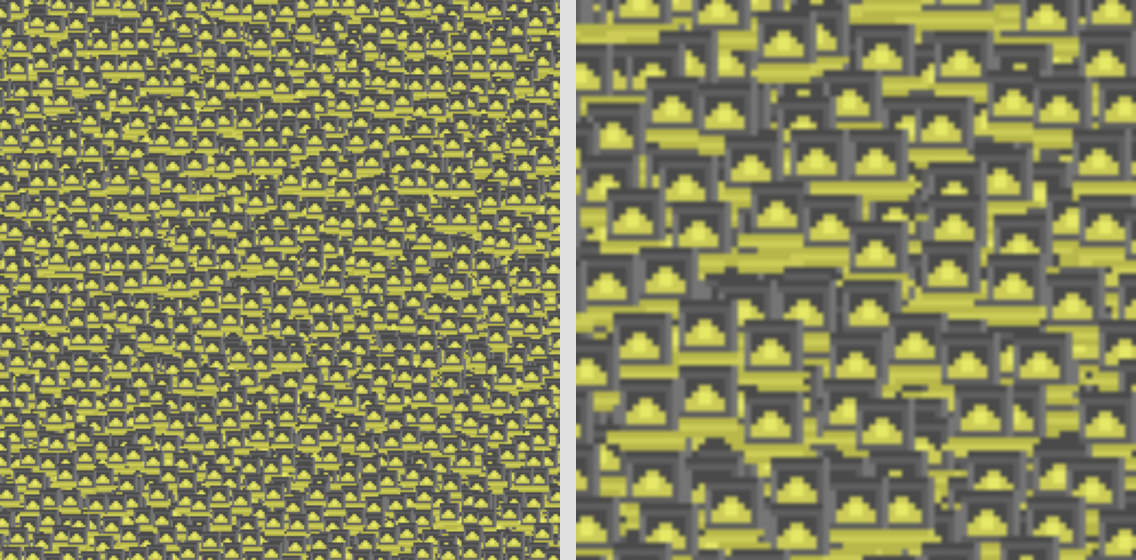
Left, the full canvas; right, a detail of the centre.
This pattern is drawn by a WebGL 2 fragment shader. Its source:

```glsl
#version 300 es
precision highp float;
// A crowded heap of small grey blocks, each with a yellow dot and a ragged yellow base.

uniform vec2 u_resolution;
out vec4 fragColor;

const float GRID = 256.0;               // mosaic squares across the canvas
const vec2 PITCH = vec2(10.0, 9.0);     // mean block spacing, in squares
const vec2 JITTER = vec2(6.0, 7.0);     // random shift of each block

const vec3 DARK = vec3(0.29);
const vec3 MID = vec3(0.37);
const vec3 PALE = vec3(0.46);
const vec3 OCHRE = vec3(0.72, 0.72, 0.29);
const vec3 YELLOW = vec3(0.80, 0.80, 0.34);
const vec3 BRIGHT = vec3(0.90, 0.91, 0.40);

float hash(vec2 p) {
    return fract(sin(dot(p, vec2(127.1, 311.7))) * 43758.5453);
}

// Ragged base: three rows whose ends vary from block to block
vec4 baseColor(vec2 q, vec2 id) {
    float left = floor(3.0 * hash(id + vec2(q.y, 5.3)));
    float right = 7.5 + floor(3.0 * hash(id + vec2(q.y, 9.1)));
    if (q.y < 0.5) left -= 2.0;
    float inside = step(-left - 0.5, q.x) * step(q.x, right);
    return vec4(abs(q.y - 1.0) < 0.5 ? YELLOW : OCHRE, inside);
}

// Block body: roof, shaded sides and a dot with a bright core
vec3 bodyColor(vec2 q) {
    vec2 d = q - vec2(3.5, 5.5);
    if (max(abs(d.x), abs(d.y)) < 1.0) return BRIGHT;
    if (abs(d.y) < 2.0 && abs(d.x) + max(d.y, 0.0) < 2.6) return YELLOW;
    if (q.x > 7.5) return PALE;
    if (q.y > 9.5) return DARK;
    if (q.y > 8.5 || q.x > 6.5 || q.y < 3.5) return MID;
    return q.x < 0.5 ? PALE : DARK;
}

// One block with its lower left corner at zero; alpha tells coverage
vec4 block(vec2 q, vec2 id) {
    if (q.y < -0.5 || q.y > 10.5) return vec4(0.0);
    if (q.y < 2.5) return baseColor(q, id);
    float inside = step(-0.5, q.x) * step(q.x, 8.5);
    return vec4(bodyColor(q), inside);
}

// A layer of scattered blocks; the lowest one lies in front
vec4 blockLayer(vec2 p, float seed) {
    vec4 result = vec4(0.0);
    float nearest = 1e5;
    float baseRow = floor((p.y + 0.5) / PITCH.y);
    for (int j = -1; j <= 0; j++) {
        float row = baseRow + float(j);
        float shift = floor(PITCH.x * hash(vec2(row, seed)));
        float baseColumn = floor((p.x - shift + 0.5) / PITCH.x);
        for (int i = -1; i <= 1; i++) {
            vec2 cell = vec2(baseColumn + float(i), row);
            vec2 id = cell + seed * vec2(1.7, 2.3);
            vec2 offset = floor(JITTER * vec2(hash(id), hash(id + 37.4)));
            vec2 origin = cell * PITCH + vec2(shift, 0.0) + offset;
            vec4 color = block(p - origin, id);
            float depth = origin.y + 0.001 * origin.x;
            if (color.a > 0.5 && depth < nearest) {
                nearest = depth;
                result = color;
            }
        }
    }
    return result;
}

// Short streaks seen through the last gaps
vec3 streaks(vec2 p) {
    float pick = hash(floor(vec2(p.x / 3.0, p.y)) + 11.6);
    if (pick < 0.25) return OCHRE;
    if (pick < 0.45) return YELLOW;
    return pick < 0.75 ? MID : DARK;
}

vec3 mosaic(vec2 p) {
    vec4 front = blockLayer(p, 3.0);
    if (front.a > 0.5) return front.rgb;
    vec4 back = blockLayer(p, 19.0);
    return back.a > 0.5 ? back.rgb : streaks(p);
}

void main() {
    vec2 uv = gl_FragCoord.xy / min(u_resolution.x, u_resolution.y);
    vec2 g = uv * GRID - 0.5;
    vec2 p = floor(g);
    // Soft blend between neighbouring squares
    vec2 f = smoothstep(0.0, 1.0, g - p);
    vec3 low = mix(mosaic(p), mosaic(p + vec2(1.0, 0.0)), f.x);
    vec3 high = mix(mosaic(p + vec2(0.0, 1.0)), mosaic(p + 1.0), f.x);
    fragColor = vec4(mix(low, high, f.y), 1.0);
}
```
